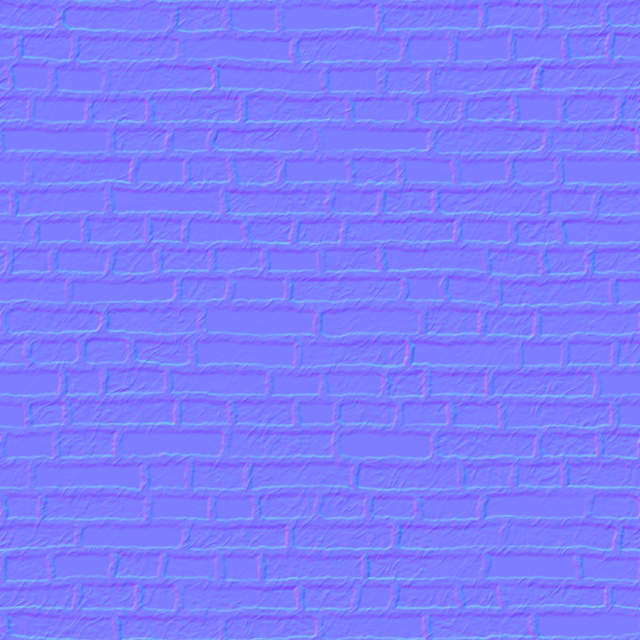
Reproduce this texture map procedurally as a Shadertoy shader.

```glsl
// Tangent-space normal map of an old brick wall with mixed long and short bricks.

const float ROWS = 21.0;      // courses up the canvas
const float SLOTS = 12.0;     // short-brick slots per course
const float GAP = 0.0045;     // flat mortar width
const float DEPTH = 0.0014;   // brick height above the mortar

float hash(vec2 p) {
    vec3 q = fract(p.xyx * 0.1031);
    q += dot(q, q.yzx + 33.33);
    return fract((q.x + q.y) * q.z);
}

// Value noise that wraps after "period" cells
float noise(vec2 p, vec2 period) {
    vec2 i = floor(p), f = p - i;
    f = f * f * f * (f * (f * 6.0 - 15.0) + 10.0);
    vec2 a = mod(i, period), b = mod(i + 1.0, period);
    return mix(mix(hash(a), hash(vec2(b.x, a.y)), f.x),
               mix(hash(vec2(a.x, b.y)), hash(b), f.x), f.y);
}

float wrappedNoise(vec2 uv, vec2 freq) {
    return noise(uv * freq, freq);
}

float roundedBox(vec2 p, vec2 halfSize, float radius) {
    vec2 q = abs(p) - halfSize + radius;
    return length(max(q, 0.0)) + min(max(q.x, q.y), 0.0) - radius;
}

// Position of a vertical joint, in slots
float jointAt(float slot, float row) {
    return slot + 0.3 * (hash(vec2(mod(slot, SLOTS), row + 50.0)) - 0.5);
}

// Left and right joints of the brick at u; a pair of slots is one long brick or two short ones
vec2 brickSpan(float u, float row) {
    float slot = floor(u);
    slot += step(jointAt(slot + 1.0, row), u) - step(u, jointAt(slot, row));
    float pairStart = 2.0 * floor(slot * 0.5);
    bool split = hash(vec2(mod(pairStart, SLOTS), row + 90.0)) < 0.42;
    return split ? vec2(slot, slot + 1.0) : vec2(pairStart, pairStart + 2.0);
}

// Short slanted chips, lumps and fine grain
float roughness(vec2 uv) {
    vec2 bent = uv + 0.014 * vec2(wrappedNoise(uv, vec2(45.0)), wrappedNoise(uv, vec2(37.0)));
    vec2 sheared = vec2(bent.x, bent.y - bent.x);
    float chips = smoothstep(0.55, 0.9, wrappedNoise(sheared, vec2(75.0, 125.0)));
    float lumps = wrappedNoise(bent, vec2(80.0, 120.0));
    float grain = wrappedNoise(uv, vec2(170.0, 230.0));
    return 0.00035 * grain + 0.00042 * lumps - 0.00035 * chips;
}

float wallHeight(vec2 uv) {
    // Uneven courses and wavering joints
    vec2 p = uv;
    p.y += 0.009 * (wrappedNoise(uv, vec2(6.0, 9.0)) - 0.5)
         + 0.0045 * (wrappedNoise(uv, vec2(23.0, 21.0)) - 0.5);
    p.x += 0.007 * (wrappedNoise(uv, vec2(16.0, 40.0)) - 0.5);

    // Brick under this point
    float v = p.y * ROWS + 0.06;
    float course = floor(v);
    float row = mod(course, ROWS);
    float shift = 0.5 * mod(row, 2.0) + floor(SLOTS * hash(vec2(row, 7.0)))
                + 0.35 * (hash(vec2(row, 13.0)) - 0.5);
    float u = p.x * SLOTS + shift;
    vec2 span = brickSpan(u, row);
    vec2 joints = vec2(jointAt(span.x, row), jointAt(span.y, row));
    vec2 id = vec2(mod(span.x, SLOTS), row);

    // Brick outline with ragged edges
    vec2 local = vec2((u - 0.5 * (joints.x + joints.y)) / SLOTS, (v - course - 0.5) / ROWS);
    vec2 halfSize = 0.5 * (vec2((joints.y - joints.x) / SLOTS, 1.0 / ROWS) - GAP);
    halfSize.y -= 0.0012 * hash(id + 21.0);
    float radius = mix(0.004, 0.015, pow(hash(id + 33.0), 3.0));
    float edge = roundedBox(local, halfSize, radius);
    edge += 0.0024 * (wrappedNoise(uv, vec2(90.0)) - 0.4)
          + 0.0016 * (wrappedNoise(uv, vec2(190.0)) - 0.5);

    // Worn upper edges slope gently, lower edges drop sharply
    vec2 inset = halfSize - abs(local);
    float nearBed = smoothstep(-0.004, 0.004, inset.x - inset.y);
    float bedWidth = local.y > 0.0 ? 0.0092 : 0.0052;
    float slopeWidth = mix(0.0062, bedWidth, nearBed);
    float face = smoothstep(0.0, slopeWidth, -edge);
    vec2 tilt = 0.016 * (vec2(hash(id + 45.0), hash(id + 57.0)) - 0.5);

    // Some bricks are smooth, others weathered in patches
    float wear = mix(0.15, 1.0, smoothstep(0.05, 0.5, hash(id + 69.0)));
    wear *= mix(0.4, 1.4, wrappedNoise(uv, vec2(26.0, 38.0)));
    return face * (DEPTH + dot(tilt, local)) + mix(1.1, wear, face) * roughness(uv);
}

// Slope of the wall by central differences
vec2 wallSlope(vec2 uv, float stepSize) {
    vec2 e = vec2(stepSize, 0.0);
    return vec2(wallHeight(uv + e.xy) - wallHeight(uv - e.xy),
                wallHeight(uv + e.yx) - wallHeight(uv - e.yx)) / (2.0 * stepSize);
}

void mainImage(out vec4 fragColor, in vec2 fragCoord) {
    vec2 uv = fragCoord / iResolution.xy;
    vec2 slope = wallSlope(uv, max(0.001, 0.5 / iResolution.y));

    // Red faces right, green faces down
    vec3 normal = normalize(vec3(-slope.x, slope.y, 1.0));
    vec3 color = 0.5 + 0.5 * normal - vec3(0.008, 0.008, 0.0);
    fragColor = vec4(color, 1.0);
}
```
